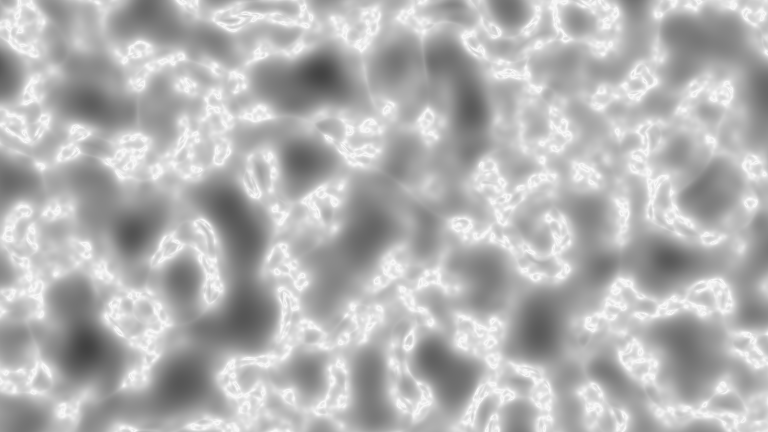
A Shadertoy shader for this texture:

```glsl
const float BASE_CELLS = 5.2;      // noise cells per canvas height
const float SWELL_SCALE = 0.53;    // frequency of the broad swell, relative to the base
const float SWELL_SHARE = 0.45;
const float BASE_SHARE = 0.85;
const float BASE_DEPTH = 0.98;     // darkening of the broadest hollows
const int   FOLDS = 5;             // finer octaves folded into the crests
const float FOLD_DEPTH = 0.54;
const float FOLD_FALLOFF = 0.7;
const float FOLD_REACH = 0.78;     // how far down the slopes a fold acts
const float LACUNARITY = 1.7;
const float CREST_SOFTNESS = 0.014;
const float CREST_LEVEL = 0.98;    // grey value of the crests
const float NOISE_GAIN = 1.42;     // brings gradient noise to about -1..1
const mat2  TURN = mat2(0.8, 0.6, -0.6, 0.8);
const vec2  OCTAVE_SHIFT = vec2(17.3, 41.7);

vec2 hash22(vec2 p) {
    vec3 q = fract(p.xyx * vec3(0.1031, 0.1030, 0.0973));
    q += dot(q, q.yzx + 33.33);
    return fract((q.xx + q.yz) * q.zy);
}

// Contribution of one lattice corner: unit gradient dotted with the offset
float corner(vec2 cell, vec2 local, vec2 offset) {
    vec2 gradient = hash22(cell + offset) * 2.0 - 1.0 + 1e-4;
    return dot(normalize(gradient), local - offset);
}

float gradientNoise(vec2 p) {
    vec2 cell = floor(p);
    vec2 f = fract(p);
    vec2 u = f * f * f * (f * (f * 6.0 - 15.0) + 10.0);
    float bottom = mix(corner(cell, f, vec2(0, 0)), corner(cell, f, vec2(1, 0)), u.x);
    float top    = mix(corner(cell, f, vec2(0, 1)), corner(cell, f, vec2(1, 1)), u.x);
    return NOISE_GAIN * mix(bottom, top, u.y);
}

// Absolute value with a slightly rounded crease
float fold(float x) {
    return sqrt(x * x + CREST_SOFTNESS * CREST_SOFTNESS);
}

// Depth below the crests; each finer octave splits only the crests into small cells
float hollows(vec2 p) {
    float swell = gradientNoise(p * SWELL_SCALE + OCTAVE_SHIFT);
    float depth = fold(BASE_DEPTH * (BASE_SHARE * gradientNoise(p) + SWELL_SHARE * swell));
    float amount = FOLD_DEPTH;
    for (int i = 0; i < FOLDS; i++) {
        p = TURN * p * LACUNARITY + OCTAVE_SHIFT;
        float slope = depth / (FOLD_REACH * amount);
        depth = fold(depth - amount * exp(-slope * slope) * gradientNoise(p));
        amount *= FOLD_FALLOFF;
    }
    return depth;
}

void mainImage(out vec4 fragColor, in vec2 fragCoord) {
    vec2 uv = fragCoord / iResolution.y;
    float depth = hollows(TURN * uv * BASE_CELLS + OCTAVE_SHIFT);
    float grey = clamp(CREST_LEVEL - depth, 0.0, 1.0);
    fragColor = vec4(vec3(grey), 1.0);
}
```
